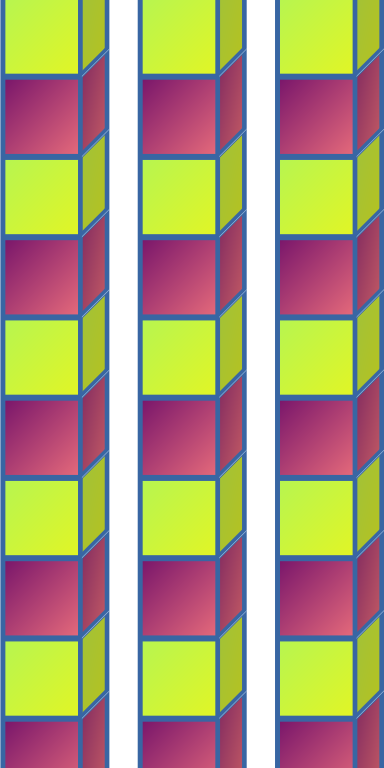
A WebGL 2 fragment shader for this pattern:

```glsl
#version 300 es
precision highp float;
// Upright stacks of cubes in oblique view, alternately lime and plum, on white.
// Space is folded into columns and rows; each cell holds a square front face
// and a sheared side face, both shaded by diagonal gradients inside blue frames.

uniform vec2 u_resolution;
out vec4 outColor;

// Layout, in units of one cube height
const float ROWS = 9.57;            // cubes down the canvas
const float ROW_SHIFT = 0.048;      // part of the first cube above the top edge
const float COLUMN_PITCH = 1.711;
const vec2 STACK_X = vec2(0.005, 1.363);
const vec2 FRONT_X = vec2(0.067, 0.972);
const vec2 FRONT_Y = vec2(0.041, 0.966);
const vec2 SIDE_X = vec2(1.031, 1.305);
const vec2 SIDE_Y = vec2(0.020, 0.932);
const float FOLD_X = 1.02;          // edge where front turns into side
const float SIDE_SLOPE = 1.0;
const float SEAM_HALF_WIDTH = 0.004;
const float SEAM_STRENGTH = 0.65;

// Colours
const vec3 PAPER = vec3(1.0);
const vec3 FRAME = vec3(0.22, 0.40, 0.64);
const vec3 SEAM = vec3(0.78, 0.87, 0.95);
const vec3 LIME_START = vec3(0.72, 0.96, 0.31);
const vec3 LIME_END = vec3(0.88, 0.96, 0.15);
const vec3 PLUM_START = vec3(0.48, 0.09, 0.42);
const vec3 PLUM_END = vec3(0.89, 0.41, 0.48);
const vec3 LIME_SIDE_START = vec3(0.64, 0.76, 0.21);
const vec3 LIME_SIDE_END = vec3(0.70, 0.76, 0.14);
const vec3 PLUM_SIDE_START = vec3(0.54, 0.19, 0.38);
const vec3 PLUM_SIDE_END = vec3(0.73, 0.33, 0.39);

// Smooth coverage of the interval range.x .. range.y
float band(float v, vec2 range, float soft) {
    float inside = min(v - range.x, range.y - v);
    return clamp(inside / soft + 0.5, 0.0, 1.0);
}

// Position along the diagonal of a face, 0 at top left and 1 at bottom right
float diagonal(vec2 p, vec2 rangeX, vec2 rangeY) {
    vec2 t = (p - vec2(rangeX.x, rangeY.x))
           / vec2(rangeX.y - rangeX.x, rangeY.y - rangeY.x);
    return clamp(0.5 * (t.x + t.y), 0.0, 1.0);
}

void main() {
    float px = ROWS / u_resolution.y;
    vec2 p = vec2(gl_FragCoord.x, u_resolution.y - gl_FragCoord.y) * px;
    float x = mod(p.x, COLUMN_PITCH);
    float y = p.y + ROW_SHIFT;

    // Blue body of the stack
    vec3 color = mix(PAPER, FRAME, band(x, STACK_X, px));

    // Front face
    vec2 front = vec2(x, fract(y));
    float plumFront = mod(floor(y), 2.0);
    vec3 frontStart = mix(LIME_START, PLUM_START, plumFront);
    vec3 frontEnd = mix(LIME_END, PLUM_END, plumFront);
    vec3 frontColor = mix(frontStart, frontEnd, diagonal(front, FRONT_X, FRONT_Y));
    float frontMask = band(front.x, FRONT_X, px) * band(front.y, FRONT_Y, px);
    color = mix(color, frontColor, frontMask);

    // Side face, straightened by a shear
    float sheared = y + SIDE_SLOPE * (x - FOLD_X);
    float shearSoft = px * length(vec2(1.0, SIDE_SLOPE));
    vec2 side = vec2(x, fract(sheared));
    float plumSide = mod(floor(sheared), 2.0);
    vec3 sideStart = mix(LIME_SIDE_START, PLUM_SIDE_START, plumSide);
    vec3 sideEnd = mix(LIME_SIDE_END, PLUM_SIDE_END, plumSide);
    vec3 sideColor = mix(sideStart, sideEnd, diagonal(side, SIDE_X, SIDE_Y));
    float sideMask = band(side.x, SIDE_X, px) * band(side.y, SIDE_Y, shearSoft);
    color = mix(color, sideColor, sideMask);

    // Pale hairline between neighbouring sides
    float seamDistance = abs(fract(sheared + 0.5) - 0.5) / length(vec2(1.0, SIDE_SLOPE));
    float seamMask = clamp((SEAM_HALF_WIDTH - seamDistance) / px + 0.5, 0.0, 1.0);
    seamMask *= band(x, vec2(FOLD_X, STACK_X.y), px);
    color = mix(color, SEAM, SEAM_STRENGTH * seamMask);

    outColor = vec4(color, 1.0);
}
```
